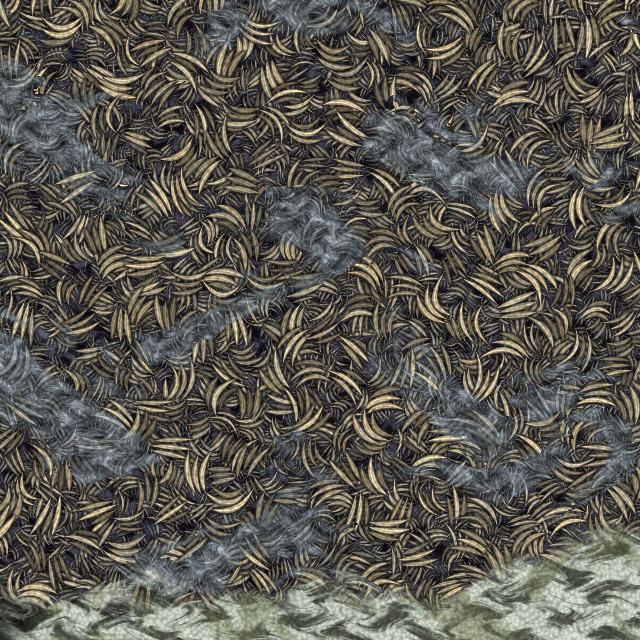
Reproduce this texture procedurally as a WebGL 1 fragment shader.

```glsl
precision highp float;
uniform vec2 u_resolution;

const vec3 SOIL = vec3(0.07, 0.06, 0.085);
const vec3 SLATE = vec3(0.23, 0.22, 0.29);
const vec3 ASH = vec3(0.56, 0.58, 0.59);
const vec3 STRAW = vec3(0.80, 0.73, 0.57);
const vec3 CHALK = vec3(0.76, 0.80, 0.74);

vec2 hash2(vec2 p) {
  vec2 q = vec2(dot(p, vec2(127.1, 311.7)), dot(p, vec2(269.5, 183.3)));
  return fract(sin(q) * 4375.85);
}

mat2 turn(float a) {
  return mat2(cos(a), sin(a), -sin(a), cos(a));
}

// Layered, warped sines, roughly -0.6 to 0.6
float ripple(vec2 p) {
  float sum = 0.0, amp = 0.5;
  for (int i = 0; i < 5; i++) {
    p += 0.7 * sin(p.yx * 1.3 + float(i));
    sum += amp * sin(p.x) * cos(p.y);
    p = turn(0.9) * p * 1.8 + 2.3;
    amp *= 0.65;
  }
  return sum;
}

// Distance to the nearest scattered point
float cellular(vec2 p) {
  float nearest = 2.0;
  for (int y = -1; y <= 1; y++)
    for (int x = -1; x <= 1; x++) {
      vec2 id = floor(p) + vec2(x, y);
      nearest = min(nearest, length(id + hash2(id) - p));
    }
  return nearest;
}

// Paints one grid of bent, tapering strands in fanned bundles of three
vec3 strands(vec3 col, vec2 uv, float scale, float depth, float haze) {
  vec2 p = turn(depth * 2.1) * uv * scale + depth * 37.0;
  float soft = 0.0016 * scale;
  for (int y = -1; y <= 1; y++)
    for (int x = -1; x <= 1; x++) {
      vec2 id = floor(p) + vec2(x, y);
      vec2 place = hash2(id);
      vec2 form = hash2(id + 53.7);
      vec2 tone = hash2(id + 91.3);
      vec2 q = turn(form.x * 6.283) * (p - id - 0.2 - 0.6 * place);

      float bend = (form.y - 0.5) * 2.0;
      float across = (q.y - bend * q.x * q.x) / sqrt(1.0 + 4.0 * bend * bend * q.x * q.x);
      float gap = 0.19 + 0.13 * q.x;
      float lane = clamp(floor(across / gap + 0.5), -1.0, 1.0);
      vec2 vary = hash2(id + lane * 7.3 + 17.0);
      across -= lane * gap;
      float along = (q.x + (vary.x - 0.5) * 0.25) / (0.38 + 0.2 * vary.y);

      float width = (0.055 + 0.04 * tone.y) * (1.0 - along * along);
      float body = smoothstep(soft, -soft, abs(across) - width);
      float shade = smoothstep(0.09, 0.0, abs(across) - width) * step(abs(along), 1.0);
      float present = step(tone.x, 0.8 - 0.45 * haze * depth);

      float round = 1.0 - 0.55 * pow(min(abs(across) / max(width, 0.01), 1.0), 2.0);
      float streak = 0.9 + 0.13 * sin(across * 95.0 + along * 4.0);
      float warm = clamp(0.2 + 0.75 * depth + 0.5 * (vary.x - 0.5) - 0.75 * haze, 0.0, 1.0);
      vec3 fibre = mix(ASH, STRAW, warm) * (0.55 + 0.65 * vary.y) * (0.78 + 0.22 * depth);
      fibre *= round * streak;

      col = mix(col, SOIL, shade * present * 0.62 * (1.0 - 0.5 * haze));
      col = mix(col, fibre, body * present);
    }
  return col;
}

void main() {
  vec2 uv = gl_FragCoord.xy / u_resolution.y;
  float haze = smoothstep(0.12, 0.5, ripple(uv * vec2(9.0, 15.0) + 4.0));
  float grain = cellular(uv * 150.0);

  // Dark ground with slate and ash patches
  float fleck = ripple(uv * vec2(85.0, 110.0));
  vec3 col = mix(SOIL, SLATE, smoothstep(-0.3, 0.4, fleck));
  col = mix(col, ASH * (0.8 + 0.6 * fleck), haze * 0.75);

  // Fine strands below, broad ones on top
  for (int i = 0; i < 6; i++) {
    float depth = float(i) / 5.0;
    col = strands(col, uv, mix(40.0, 17.0, depth), depth, haze);
  }
  col = mix(col, ASH * vec3(0.95, 1.03, 1.06) * (0.85 + 0.7 * fleck), haze * 0.3);

  // Pale, mottled stone along the foot
  float edge = 0.07 + 0.1 * smoothstep(0.7, 1.0, uv.x) + 0.045 * ripple(uv * vec2(22.0, 30.0));
  float foot = smoothstep(0.025, -0.025, uv.y - edge);
  float mottle = ripple(uv * vec2(45.0, 95.0) + 9.0);
  vec3 stone = mix(vec3(0.27, 0.29, 0.24), CHALK, smoothstep(-0.5, 0.25, mottle));
  stone = mix(stone, vec3(0.42, 0.44, 0.30), 0.5 * smoothstep(0.1, 0.5, ripple(uv * 19.0)));
  stone *= mix(0.3, 1.0, smoothstep(0.0, 0.09, uv.x + 0.05 * mottle));
  col = mix(col, stone, foot * 0.9);

  // Gritty surface
  col *= 1.22 - 0.4 * grain;
  col += 0.05 * fleck;
  gl_FragColor = vec4(clamp(col, 0.0, 1.0), 1.0);
}
```
